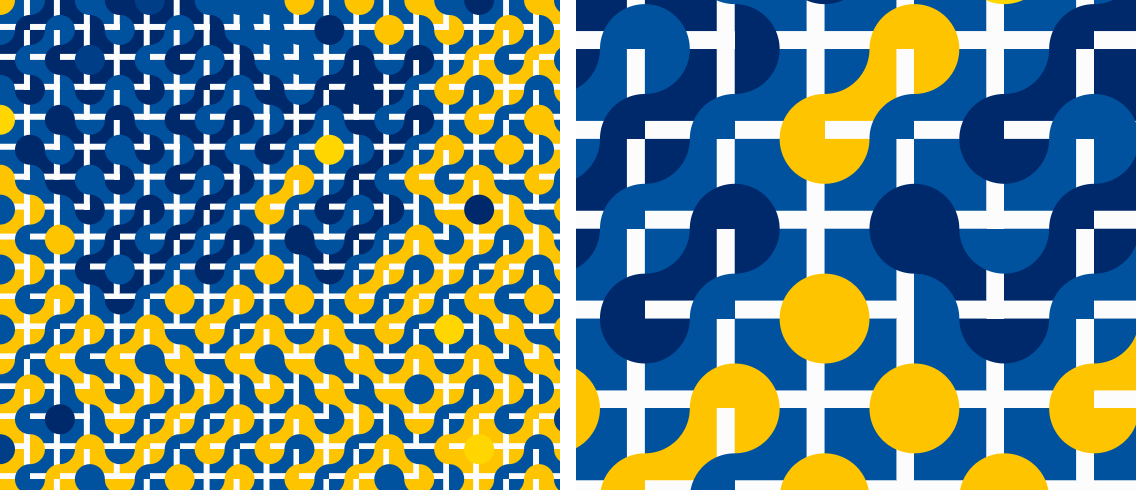
Left, the full canvas; right, a detail of the centre.
This pattern is drawn by a Shadertoy shader. Its source:

```glsl
// Truchet blobs in blues and yellows, with white bars showing on the linking bands.

float hash(ivec2 p, uint seed) {
    uint h = uint(p.x + 64) * 374761393u + uint(p.y + 64) * 668265263u + seed * 2246822519u;
    h = (h ^ (h >> 15)) * 2246822519u;
    h = (h ^ (h >> 13)) * 3266489917u;
    return float((h ^ (h >> 16)) & 65535u) / 65536.0;
}

// True if the cell's band joins its upper right and lower left corners.
bool rising(ivec2 cell) {
    return hash(cell, 7u) < 0.52;
}

// True if the band of the cell lying diagonally in direction dir joins this vertex.
bool linked(ivec2 vertex, ivec2 dir, ivec2 grid) {
    ivec2 cell = vertex + min(dir, ivec2(0));
    if (any(lessThan(cell, ivec2(0))) || any(greaterThanEqual(cell, grid))) return false;
    return (dir.x == dir.y) != rising(cell);
}

vec3 paint(int kind) {
    if (kind == 0) return vec3(1.0, 0.77, 0.0);
    if (kind == 1) return vec3(1.0, 0.84, 0.0);
    if (kind == 2) return vec3(0.0, 0.32, 0.62);
    if (kind == 3) return vec3(0.0, 0.245, 0.53);
    return vec3(0.0, 0.16, 0.42);
}

// Walks the outline of a blob to its leftmost vertex, which then picks the colour.
// Blobs with a long outline keep the main colour of their checkerboard parity.
vec3 blobColor(ivec2 vertex, ivec2 grid) {
    bool even = ((vertex.x + vertex.y) & 1) == 0;
    ivec2 start = vertex, dir = ivec2(-1);
    int walked = 0;
    for (int i = 0; i < 700; i++) {
        if (linked(vertex, dir, grid)) {
            vertex += dir;
            dir = -dir;
        }
        dir = ivec2(-dir.y, dir.x);
        walked++;
        if (vertex.x < start.x || (vertex.x == start.x && vertex.y < start.y)) {
            start = vertex;
            dir = ivec2(-1);
            walked = 0;
        } else if (vertex == start && dir == ivec2(-1)) {
            float pick = hash(start, 23u);
            if (even) return paint(pick < 0.6 ? 0 : pick < 0.7 ? 1 : pick < 0.8 ? 2 : 4);
            return paint(pick < 0.5 ? 2 : pick < 0.82 ? 3 : pick < 0.9 ? 4 : 1);
        } else if (walked > 200) {
            break;
        }
    }
    return paint(even ? 0 : 2);
}

// Bar along the far edge of a cell, a fifth of the cell wide.
float bar(float x, float pixel) {
    return clamp((x - 0.8) / pixel + 0.5, 0.0, 1.0) * clamp((1.0 - x) / pixel + 0.5, 0.0, 1.0);
}

void mainImage(out vec4 fragColor, in vec2 fragCoord) {
    // Cells are counted from the upper left, with y pointing down.
    float pixel = 18.7 / iResolution.x;
    vec2 p = vec2(fragCoord.x, iResolution.y - fragCoord.y) * pixel;
    ivec2 grid = ivec2(ceil(iResolution.xy * pixel));
    ivec2 cell = ivec2(floor(p));
    vec2 f = fract(p);

    // Two opposite corners carry quarter discs, the other two share the band.
    bool rise = rising(cell);
    ivec2 discA = rise ? ivec2(0, 0) : ivec2(1, 0);
    ivec2 discB = ivec2(1) - discA;
    float distA = length(f - vec2(discA));
    float distB = length(f - vec2(discB));
    float disc = clamp((0.5 - min(distA, distB)) / pixel + 0.5, 0.0, 1.0);

    vec3 color = vec3(0.0);
    if (disc < 1.0) {
        vec3 band = blobColor(cell + ivec2(discA.x, 1 - discA.y), grid);
        float bars = max(bar(f.x, pixel), bar(f.y, pixel));
        color = mix(band, vec3(0.99), bars);
    }
    if (disc > 0.0) {
        color = mix(color, blobColor(cell + (distA < distB ? discA : discB), grid), disc);
    }
    fragColor = vec4(color, 1.0);
}
```
